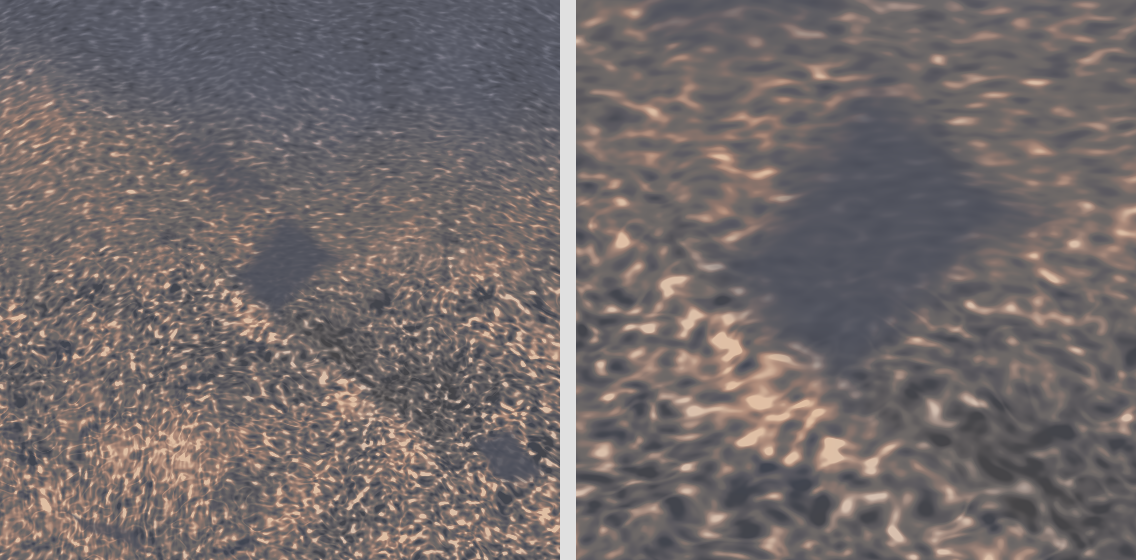
Left, the full canvas; right, a detail of the centre.
A Shadertoy shader for this texture:

```glsl
// Rough hillside in low warm light: slate haze above, coppery flecks below.
// Warped gradient noise, stretched by region, gives a tone for a colour ramp;
// soft sheared diamonds and a slanting ridge lay the shadows over it.

vec2 hashGradient(vec2 cell) {
    vec3 h = fract(vec3(cell.xyx) * vec3(0.1031, 0.1030, 0.0973));
    h += dot(h, h.yzx + 33.33);
    return fract((h.xx + h.yz) * h.zy) * 2.0 - 1.0;
}

float noise(vec2 p) {
    vec2 i = floor(p), f = fract(p), e = vec2(1.0, 0.0);
    vec2 u = f * f * f * (f * (f * 6.0 - 15.0) + 10.0);
    float low = mix(dot(hashGradient(i), f), dot(hashGradient(i + e), f - e), u.x);
    float high = mix(dot(hashGradient(i + e.yx), f - e.yx),
                     dot(hashGradient(i + 1.0), f - 1.0), u.x);
    return mix(low, high, u.y);
}

float fbm(vec2 p) {
    return noise(p) + 0.5 * noise(p * 2.03 + 17.3) + 0.3 * noise(p * 4.1 + 52.4);
}

// Two octaves of grain, the second turned slightly
float grain(vec2 p) {
    return noise(p) + 0.65 * noise(mat2(1.6, 0.5, -0.5, 1.6) * p + 41.7);
}

// Soft-edged diamond, sheared along x
float shadow(vec2 p, vec2 centre, vec2 size, float shear) {
    vec2 v = p - centre;
    v.y -= shear * v.x;
    return 1.0 - smoothstep(0.6, 1.15, abs(v.x) / size.x + abs(v.y) / size.y);
}

float blob(vec2 p, vec2 centre, vec2 size) {
    vec2 v = (p - centre) / size;
    return exp(-dot(v, v));
}

vec3 ramp(float t) {
    vec3 c = mix(vec3(0.25, 0.27, 0.32), vec3(0.355, 0.35, 0.385), smoothstep(-0.2, 0.2, t));
    c = mix(c, vec3(0.43, 0.41, 0.405), smoothstep(0.15, 0.4, t));
    c = mix(c, vec3(0.55, 0.455, 0.42), smoothstep(0.38, 0.6, t));
    c = mix(c, vec3(0.69, 0.545, 0.475), smoothstep(0.56, 0.8, t));
    return mix(c, vec3(0.88, 0.75, 0.64), smoothstep(0.75, 1.1, t));
}

void mainImage(out vec4 fragColor, in vec2 fragCoord) {
    vec2 uv = fragCoord / iResolution.xy;
    float patches = fbm(uv * 8.0 + 3.0);
    float broad = fbm(uv * 3.0 + 21.0);

    // Regions: warm light, rough ground, upright fibres at lower left
    float warm = 1.0 - smoothstep(0.76, 1.03, uv.y + 0.24 * min(uv.x, 0.6) + 0.1 * broad);
    float rough = 1.0 - smoothstep(0.42, 0.66, uv.y + 0.12 * broad);
    float upright = blob(uv, vec2(0.2, 0.12), vec2(0.28, 0.2));

    // Bent domain, so that streaks follow the slopes
    vec2 p = uv + 0.04 * vec2(noise(uv * 4.0), noise(uv * 4.0 + 9.0));
    p.y += 0.25 * (uv.x - 0.5) * (uv.x - 0.5);
    vec2 curl = vec2(noise(uv * 24.0 + 5.0), noise(uv * 24.0 + 63.0));
    p += mix(0.005, 0.011, rough) * curl;

    // Flecks: flat streaks above, curly below, upright in the fibres
    float flatStreak = grain(p * vec2(46.0, 115.0));
    float curly = grain(p * vec2(62.0, 84.0) + 80.0);
    float fibre = grain(p * vec2(92.0, 38.0) + 140.0);
    float fleck = mix(flatStreak, mix(curly, fibre, 0.8 * upright), rough);
    float worm = 1.0 - smoothstep(0.0, 0.16, abs(noise(p * vec2(40.0, 56.0) + 200.0)));
    fleck += 0.9 * max(fleck - 0.15, 0.0) + 0.22 * rough * (worm - 0.4);

    // Slanting ridge: lit flank below it, shade above it
    float ridge = uv.y - 0.52 + 0.78 * (uv.x - 0.36) + 0.04 * noise(uv * 9.0);
    float along = smoothstep(0.34, 0.42, uv.x) * (1.0 - smoothstep(0.74, 0.84, uv.x));
    float lit = along * exp(-pow((ridge + 0.022) / 0.03, 2.0));
    float shade = along * smoothstep(-0.005, 0.015, ridge) * (1.0 - smoothstep(0.02, 0.1, ridge));

    // Arched crest on the right, hollows beneath it and to the left
    float arch = uv.y - 0.55 + 2.6 * pow(uv.x - 0.74, 2.0) + 0.04 * noise(uv * 11.0);
    lit += 0.7 * exp(-pow(arch / 0.035, 2.0)) * smoothstep(0.54, 0.66, uv.x);
    shade += 0.8 * blob(uv, vec2(0.71, 0.38), vec2(0.1, 0.09));
    shade += 0.7 * blob(uv, vec2(0.4, 0.37), vec2(0.11, 0.035));

    // Tone: base level, patches, relief, then flecks
    float tone = mix(0.19, 0.4, warm) + 0.03 * rough;
    tone += mix(0.12, 0.46, rough) * patches + 0.15 * upright + 0.22 * lit - 0.24 * shade;
    tone += 0.12 * warm * blob(uv, vec2(0.02, 0.76), vec2(0.22, 0.14));
    float contrast = mix(0.36, 0.6, warm) + 0.52 * rough;
    tone += contrast * (1.0 - 0.15 * shade) * fleck;
    float pocket = smoothstep(0.18, 0.4, noise(uv * vec2(14.0, 20.0) + 31.0));
    tone -= 0.4 * rough * pocket;

    // Colour: greyer in shade and in scattered patches, blue in the haze
    vec3 color = ramp(tone);
    float light = dot(color, vec3(0.3, 0.5, 0.2));
    float grey = clamp(0.2 + 0.4 * shade - 0.6 * patches - 0.3 * upright, 0.0, 0.75);
    color = mix(color, light * vec3(1.04, 0.99, 0.97), grey);
    color = mix(color, light * vec3(0.95, 0.98, 1.12), 0.85 * (1.0 - warm));

    // Smooth cast shadows with ragged rims
    vec2 q = uv + 0.014 * curl + 0.035 * vec2(noise(uv * 10.0), noise(uv * 10.0 + 7.0));
    float dark = shadow(q, vec2(0.51, 0.525), vec2(0.1, 0.11), 0.15);
    dark = max(dark, shadow(q, vec2(0.905, 0.18), vec2(0.075, 0.068), -0.3));
    dark = max(dark, 0.7 * shadow(q, vec2(0.385, 0.7), vec2(0.11, 0.065), -0.5));
    dark = max(dark, 0.8 * shadow(q, vec2(0.2, 0.045), vec2(0.1, 0.018), -0.42));
    color = mix(color, vec3(0.315, 0.325, 0.37) + 0.03 * fleck, 0.92 * dark);

    fragColor = vec4(clamp(color, 0.0, 1.0), 1.0);
}
```
